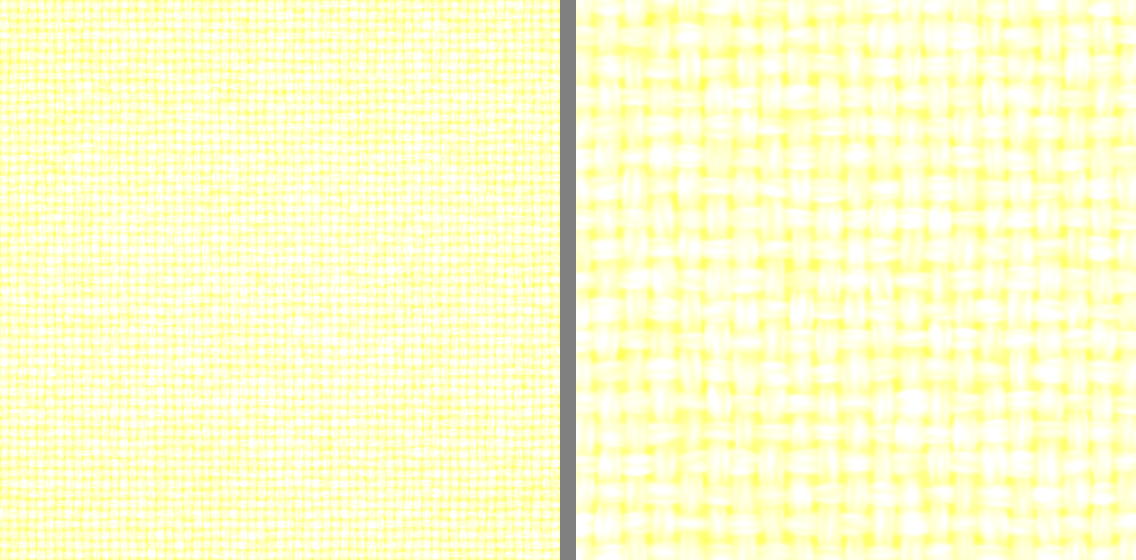
Left: the whole. Right: its middle third, enlarged.
A Shadertoy shader for this texture:

```glsl
// Pale yellow plain-weave cloth: broad warp and slim weft threads pass over and
// under each other by alternating cosine lifts, with yellow gaps between them.
// Gradient noise adds thread wobble, uneven width, fibre streaks and soft blotches.

const float PI = 3.14159265;
const vec2 THREADS = vec2(61.0, 55.0);   // warp threads across, weft threads down
const float WARP_HALF_WIDTH = 0.38;      // in thread pitches
const float WEFT_HALF_WIDTH = 0.32;
const float WIDTH_VARIATION = 0.16;
const float EDGE_SOFTNESS = 0.11;
const float WOBBLE = 0.24;               // sideways drift, in thread pitches
const float GAP_BLUE = 0.46;             // only the blue channel varies
const float WARP_BLUE = 0.66;
const float WEFT_BLUE = 0.68;
const float LIFT_GAIN = 0.16;            // brighter where a thread rises
const float ROUND_GAIN = 0.10;           // brighter along the thread spine
const float FIBRE_GAIN = 0.24;
const float SLUB_GAIN = 0.12;
const float BLOTCH_GAIN = 0.04;
const float CORNER_SHADE = 0.04;

vec2 hashGradient(vec2 cell) {
    vec3 h = fract(vec3(cell.xyx) * vec3(0.1031, 0.1030, 0.0973));
    h += dot(h, h.yzx + 33.33);
    float angle = 2.0 * PI * fract((h.x + h.y) * h.z);
    return vec2(cos(angle), sin(angle));
}

float gradientNoise(vec2 p) {
    vec2 i = floor(p), f = p - i;
    vec2 u = f * f * f * (f * (f * 6.0 - 15.0) + 10.0);
    float a = dot(hashGradient(i), f);
    float b = dot(hashGradient(i + vec2(1, 0)), f - vec2(1, 0));
    float c = dot(hashGradient(i + vec2(0, 1)), f - vec2(0, 1));
    float d = dot(hashGradient(i + vec2(1, 1)), f - vec2(1, 1));
    return mix(mix(a, b, u.x), mix(c, d, u.x), u.y);
}

// q.x runs across the threads and q.y along them, in thread pitches.
// Returns blue value, coverage and lift.
vec3 thread(vec2 q, float side, float seed, float width, float tone) {
    float index = floor(q.x);
    float across = abs(q.x - index - 0.5);
    float parity = 1.0 - 2.0 * mod(index, 2.0);
    float lift = side * parity * cos(PI * (q.y - 0.5));

    float slub = gradientNoise(vec2(index * 7.31 + seed, q.y * 0.6));
    float halfWidth = width + WIDTH_VARIATION * slub + 0.05 * lift;
    float coverage = 1.0 - smoothstep(halfWidth - EDGE_SOFTNESS,
                                      halfWidth + EDGE_SOFTNESS, across);

    float spine = sqrt(max(0.0, 1.0 - pow(across / halfWidth, 2.0)));
    float fibre = gradientNoise(vec2(q.x * 3.5 + seed, q.y * 0.9));
    float blue = tone + LIFT_GAIN * lift + ROUND_GAIN * spine
               + FIBRE_GAIN * fibre + SLUB_GAIN * slub;
    return vec3(blue, coverage, lift);
}

void mainImage(out vec4 fragColor, in vec2 fragCoord) {
    vec2 uv = fragCoord / iResolution.xy;

    // Thread coordinates with a gentle drift
    vec2 p = uv * THREADS;
    p += WOBBLE * vec2(gradientNoise(p * vec2(0.6, 0.22) + 11.7),
                       gradientNoise(p * vec2(0.22, 0.6) + 57.3));

    vec3 warp = thread(p, 1.0, 3.7, WARP_HALF_WIDTH, WARP_BLUE);
    vec3 weft = thread(p.yx, -1.0, 91.3, WEFT_HALF_WIDTH, WEFT_BLUE);

    // Layer both ways, then pick the thread that lies on top
    float gap = GAP_BLUE + 0.22 * gradientNoise(p * 0.9 + 23.1);
    float warpOnTop = mix(mix(gap, weft.x, weft.y), warp.x, warp.y);
    float weftOnTop = mix(mix(gap, warp.x, warp.y), weft.x, weft.y);
    float blue = mix(weftOnTop, warpOnTop, smoothstep(-0.3, 0.3, warp.z - weft.z));

    // Broad fading and small uneven patches
    float blotch = gradientNoise(uv * 4.0 + 5.2) + 0.7 * gradientNoise(uv * 17.0 + 40.6);
    vec2 fromCentre = uv - 0.5;
    blue += BLOTCH_GAIN * blotch + CORNER_SHADE * (0.4 - 2.4 * dot(fromCentre, fromCentre));

    fragColor = vec4(1.0, 1.0, clamp(blue, 0.0, 1.0), 1.0);
}
```
